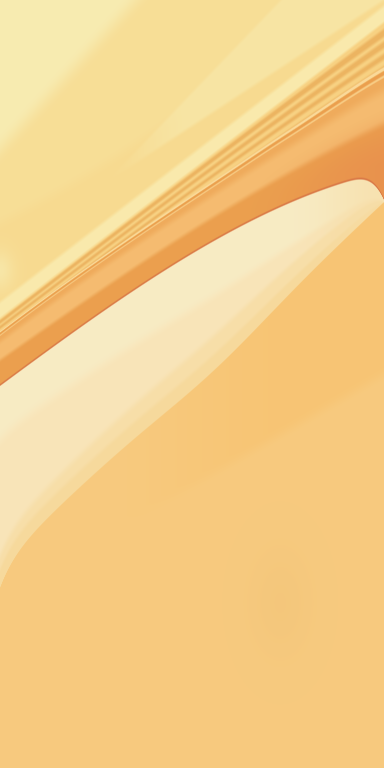
This background is drawn by a Shadertoy shader. Its source:

```glsl
// Draws a warm abstract background: a cream petal under a fan of orange and gold streaks.

// 0 above a curve, 1 below it, blended over the given softness.
float below(float depth, float curve, float softness) {
    return smoothstep(-softness, softness, depth - curve);
}

// Soft-edged stripe between two positions.
float stripe(float s, float lo, float hi, float softness) {
    return below(s, lo, softness) * (1.0 - below(s, hi, softness));
}

// Round falloff around a centre.
float glow(vec2 p, vec2 centre, vec2 radius) {
    vec2 q = (p - centre) / radius;
    return exp(-dot(q, q));
}

// Curves give the depth below the top edge, in canvas heights.
float crestCurve(float x) {
    return 0.5026 + x * (-0.370 + x * (0.0111 + x * 0.0805));
}

float petalTop(float x) {
    return crestCurve(x) + 175.0 * pow(max(x - 0.88, 0.0), 4.0);
}

float petalBottom(float x) {
    float bulge = (x - 0.56) / 0.2;
    return 0.731 - 0.468 * x + 0.012 * exp(-bulge * bulge) + 0.0346 * exp(-25.0 * x);
}

float fanTop(float x) {
    return 0.4115 - 0.3855 * x;
}

// Pale sky with broad translucent folds.
vec3 skyColor(vec2 p, float px) {
    const vec3 pale = vec3(0.97, 0.92, 0.69);
    const vec3 straw = vec3(0.97, 0.87, 0.59);
    const vec3 gold = vec3(0.97, 0.855, 0.565);
    vec3 col = mix(pale, straw, below(p.y, 0.195 - 0.55 * p.x, 0.022));
    col = mix(col, gold, below(p.y, 0.29 - 0.25 * p.x - 0.12 * p.x * p.x, 0.012));
    float wedge = stripe(p.y, 0.381 - 0.52 * p.x, 0.328 - 0.328 * p.x, 3.0 * px);
    col = mix(col, vec3(0.97, 0.895, 0.64), wedge * smoothstep(0.27, 0.5, p.x));
    col = mix(col, pale, 0.7 * glow(p, vec2(0.0, 0.352), vec2(0.035, 0.025)));
    float ray = stripe(p.y, fanTop(p.x) - 0.018, fanTop(p.x) + 0.01, 0.004);
    return mix(col, vec3(0.975, 0.915, 0.675), ray);
}

// Streaks fan out from left to right; s runs from 0 at the top to 1 at the petal.
vec3 fanColor(float s, float x, float w) {
    const vec3 amber = vec3(0.925, 0.705, 0.38);
    const vec3 honey = vec3(0.97, 0.82, 0.51);
    const vec3 peach = vec3(0.96, 0.735, 0.44);
    const vec3 orange = vec3(0.92, 0.625, 0.305);
    float sway = 0.025 * sin(3.1416 * x);
    vec3 col = honey;
    for (int i = 0; i < 4; i++) {
        float centre = 0.085 + 0.078 * float(i) + sway * float(i) * 0.5;
        float halfWidth = 0.026 - 0.003 * float(i);
        col = mix(col, amber, stripe(s, centre - halfWidth, centre + halfWidth, w + 0.01));
    }
    float seam = 0.25 + 0.12 * smoothstep(0.0, 0.65, x) - 0.025 * smoothstep(0.75, 1.0, x);
    col = mix(col, mix(orange, peach, 0.4), below(s, seam, w));
    col = mix(col, peach, below(s, seam + 0.12, w + 0.05));
    col = mix(col, vec3(0.98, 0.85, 0.6), stripe(s, seam - 0.035, seam - 0.012, w));
    col = mix(col, orange, stripe(s, seam - 0.009, seam + 0.015, w));
    col = mix(col, vec3(0.97, 0.80, 0.52), stripe(s, seam + 0.02, seam + 0.035, w));
    col = mix(col, orange, below(s, 0.63 + 0.1 * sin(2.6 * x), w + 0.03));
    float ember = smoothstep(0.6, 1.0, x) * smoothstep(0.55, 0.95, s);
    return mix(col, vec3(0.91, 0.565, 0.30), 0.85 * ember);
}

// Lower field with a faint diagonal fold and a dim upright smudge.
vec3 sandColor(vec2 p) {
    const vec3 sand = vec3(0.967, 0.79, 0.495);
    const vec3 apricot = vec3(0.97, 0.77, 0.455);
    float fold = 1.0 - below(p.y, 0.778 - 0.29 * p.x, 0.012);
    vec3 col = mix(sand, apricot, fold * smoothstep(0.25, 0.75, p.x));
    return col - 0.012 * glow(p, vec2(0.73, 0.785), vec2(0.08, 0.07));
}

// Cream petal, layered from its bright crest to its golden rim.
vec3 petalColor(float t, float x, float w) {
    vec3 col = vec3(0.97, 0.92, 0.765);
    col = mix(col, vec3(0.972, 0.893, 0.72), below(t, 0.27 + 0.28 * x, w + 0.05));
    col = mix(col, vec3(0.968, 0.87, 0.66), below(t, 0.84 - 0.2 * x, w + 0.03));
    col = mix(col, vec3(0.965, 0.85, 0.61), below(t, 0.91 - 0.06 * x, w + 0.02));
    return mix(col, vec3(0.965, 0.865, 0.65), 0.65 * smoothstep(0.75, 1.0, x));
}

void mainImage(out vec4 fragColor, in vec2 fragCoord) {
    vec2 p = fragCoord / iResolution.xy;
    p.y = 1.0 - p.y;
    float px = 1.0 / iResolution.y;

    float fanStart = fanTop(p.x);
    float fanHeight = crestCurve(p.x) - fanStart;
    float top = petalTop(p.x);
    float bottom = petalBottom(p.x);
    float petalHeight = max(bottom - top, 0.01);

    vec3 col = skyColor(p, px);
    vec3 fan = fanColor((p.y - fanStart) / fanHeight, p.x, px / fanHeight);
    col = mix(col, fan, below(p.y, fanStart + 0.003, 0.003));

    // Thin russet outline along the crest, then the petal and the field.
    float outline = stripe(p.y, top - 0.0025, top + 0.001, px);
    col = mix(col, vec3(0.84, 0.45, 0.27), 0.8 * outline);
    vec3 petal = petalColor((p.y - top) / petalHeight, p.x, px / petalHeight);
    col = mix(col, petal, below(p.y, top, px));
    col = mix(col, sandColor(p), below(p.y, max(bottom, top), px));

    fragColor = vec4(col, 1.0);
}
```
